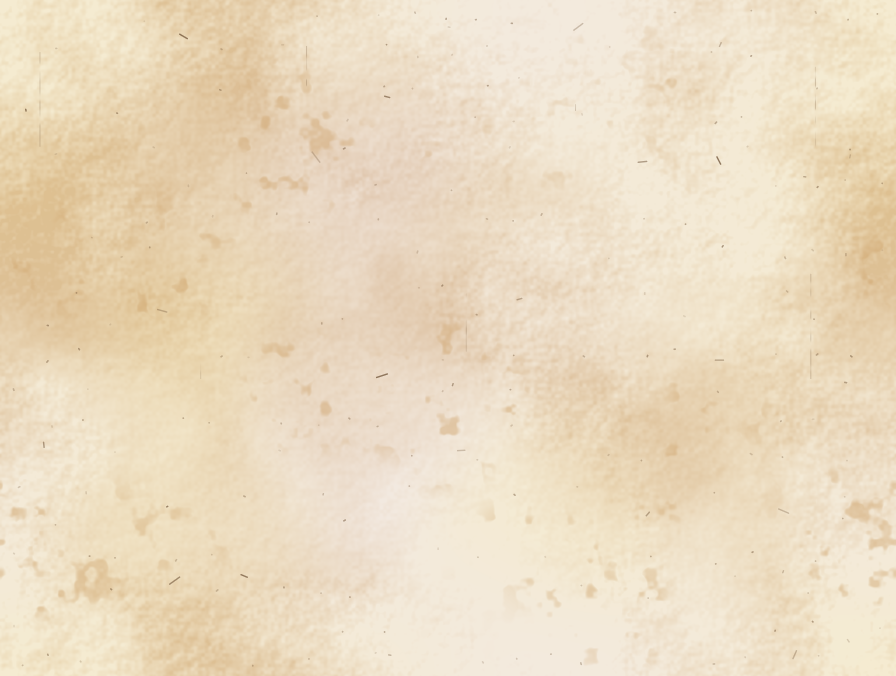
A Shadertoy shader for this texture:

```glsl
// Aged cream paper: soft tan clouds, mottled stains, embossed grain,
// faint woven threads, rusty foxing and a scatter of dark fibres.
// All noise wraps on whole periods, so the sheet tiles on both axes.

const vec3 TAN_DARK    = vec3(0.865, 0.750, 0.595);
const vec3 CREAM       = vec3(0.926, 0.860, 0.755);
const vec3 IVORY       = vec3(0.953, 0.913, 0.835);
const vec3 RUST        = vec3(0.800, 0.620, 0.390);
const vec3 FIBRE       = vec3(0.430, 0.320, 0.210);
const vec3 YELLOW_TINT = vec3(0.004, 0.003, -0.028);

const float CLOUD_GAIN  = 1.45;
const float MOTTLE_GAIN = 0.50;
const float THREAD_GAIN = 0.20;
const float RELIEF_GAIN = 0.50;
const float GRAIN_GAIN  = 0.42;
const float FOXING      = 0.42;
const float TAU         = 6.2831853;

// Integer hash giving three values in 0..1
vec3 hash3(ivec2 cell, int seed) {
    uvec3 v = uvec3(cell.x, cell.y, seed) * 1664525u + 1013904223u;
    v.x += v.y * v.z; v.y += v.z * v.x; v.z += v.x * v.y;
    v ^= v >> 16u;
    v.x += v.y * v.z; v.y += v.z * v.x; v.z += v.x * v.y;
    return vec3(v >> 8u) / 16777216.0;
}

float lattice(vec2 cell, vec2 period, int seed) {
    return hash3(ivec2(mod(cell, period)), seed).x * 2.0 - 1.0;
}

// Value noise in -1..1 that wraps after "period" cells
float noise(vec2 uv, vec2 period, int seed) {
    vec2 p = uv * period, i = floor(p), f = p - i;
    f = f * f * f * (f * (f * 6.0 - 15.0) + 10.0);
    vec2 e = vec2(1.0, 0.0);
    return mix(mix(lattice(i, period, seed), lattice(i + e, period, seed), f.x),
               mix(lattice(i + e.yx, period, seed), lattice(i + e.xx, period, seed), f.x), f.y);
}

float fbm(vec2 uv, vec2 period, int octaves, int seed) {
    float sum = 0.0, gain = 1.0;
    for (int i = 0; i < octaves; i++) {
        sum += gain * noise(uv, period, seed + i);
        period *= 2.0;
        gain *= 0.5;
    }
    return sum;
}

// One short stroke in some cells of a grid; returns its coverage
float strokes(vec2 uv, vec2 cells, vec2 aspect, float chance, float halfLength,
              float radius, float spread, int seed) {
    ivec2 cell = ivec2(mod(floor(uv * cells), cells));
    vec3 a = hash3(cell, seed), b = hash3(cell, seed + 1);
    vec2 centre = 0.3 + 0.4 * a.xy;
    vec2 d = (fract(uv * cells) - centre) * aspect / cells;
    float angle = 0.25 * TAU + (b.x - 0.5) * spread;
    vec2 dir = vec2(cos(angle), sin(angle));
    float reach = halfLength * b.y * b.y;
    float dist = length(d - dir * clamp(dot(d, dir), -reach, reach));
    float pixel = 1.0 / iResolution.x;
    float cover = clamp((radius - dist) / pixel + 0.5, 0.0, 1.0);
    return cover * step(a.z, chance) * mix(0.25, 1.0, b.z);
}

void mainImage(out vec4 fragColor, in vec2 fragCoord) {
    vec2 uv = fragCoord / iResolution.xy;
    vec2 aspect = vec2(1.0, iResolution.y / iResolution.x);

    // Broad drift and clouds: tan across the upper middle, pale lower right
    vec2 warp = 0.035 * vec2(noise(uv, vec2(6, 5), 1), noise(uv, vec2(6, 5), 2));
    vec2 soft = uv + warp;
    float drift = -0.45 * cos(TAU * (soft.y - 0.66)) - 0.40 * cos(TAU * (soft.x - 0.32));
    float clouds = fbm(soft, vec2(4, 3), 3, 10);

    // Worn patches carry stronger mottling and grain
    float worn = smoothstep(-0.5, 0.5, fbm(soft, vec2(5, 4), 3, 20) + 0.3 * cos(TAU * uv.x));
    float mottle = fbm(uv + 0.3 * warp, vec2(18, 14), 4, 30) * mix(0.4, 1.2, worn);

    // Woven threads, embossed relief and fine grain
    float threads = noise(uv, vec2(18, 150), 40) + 0.7 * noise(uv, vec2(190, 14), 41);
    vec2 light = vec2(-0.0016, 0.0022);
    float relief = fbm(uv + light, vec2(100, 76), 2, 50) - fbm(uv - light, vec2(100, 76), 2, 50);
    float grain = noise(uv, vec2(256, 193), 60);
    float surface = THREAD_GAIN * threads + RELIEF_GAIN * relief + GRAIN_GAIN * grain;

    float tone = 0.12 + drift + CLOUD_GAIN * clouds + MOTTLE_GAIN * mottle
               + surface * mix(0.5, 1.1, worn);

    // Tone to paper colour, with yellow towards the sides
    vec3 color = mix(TAN_DARK, CREAM, clamp((tone + 2.2) / 2.3, 0.0, 1.0));
    color = mix(color, IVORY, clamp((tone - 0.1) / 1.4, 0.0, 1.1));
    float yellow = 0.5 * cos(TAU * (uv.x - 0.03)) + noise(soft, vec2(5, 4), 70);
    color += YELLOW_TINT * yellow;

    // Clustered foxing
    float cluster = smoothstep(-0.1, 0.7, fbm(soft, vec2(6, 5), 2, 80));
    float rust = smoothstep(0.45, 1.0, fbm(uv, vec2(44, 33), 3, 90));
    color = mix(color, RUST, FOXING * rust * cluster);

    // Fibres, specks and a few upright hairlines
    float fibres = strokes(uv, vec2(13, 10), aspect, 0.35, 0.007, 0.0008, TAU, 100);
    float specks = strokes(uv, vec2(27, 20), aspect, 0.30, 0.001, 0.0009, TAU, 110);
    float hairs = strokes(uv, vec2(7, 3), aspect, 0.35, 0.06, 0.0005, 0.0, 120);
    hairs *= smoothstep(-0.5, 0.6, noise(uv, vec2(7, 90), 130));
    color = mix(color, FIBRE, max(max(0.75 * fibres, 0.5 * specks), 0.35 * hairs));

    fragColor = vec4(clamp(color, 0.0, 1.0), 1.0);
}
```
